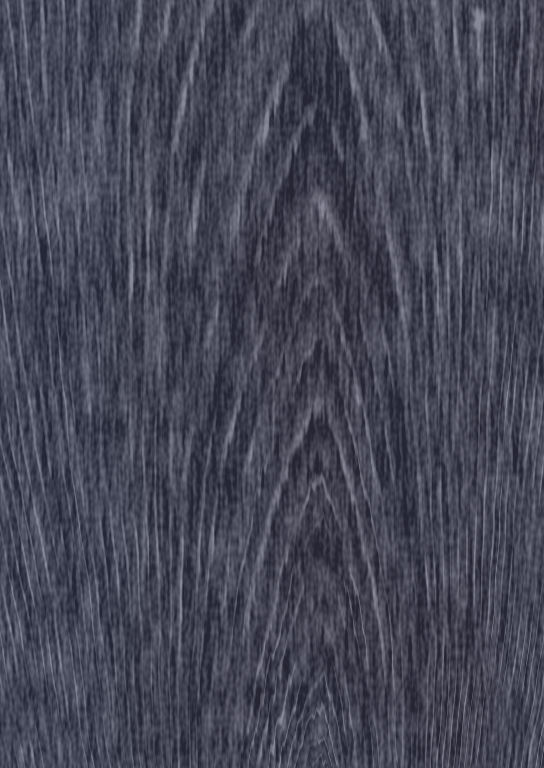
Give the GLSL for this texture, as a WebGL 2 fragment shader.

```glsl
#version 300 es
precision highp float;
// Blue-grey stained timber: cathedral growth rings over fine vertical fibres.

uniform vec2 u_resolution;
out vec4 fragColor;

// Colour
const vec3 BASE_COLOR = vec3(0.284, 0.286, 0.346);
const vec3 COOL_TINT = vec3(-0.008, 0.006, 0.008);
const float TONE_MIN = -0.14;
const float TONE_MAX = 0.25;

// Shape of the arches, in canvas heights
const float AXIS_X = 0.417;
const float RIGHT_STEEPNESS = 1.35;
const float APEX_RADIUS = 0.016;
const float RING_DENSITY = 9.0;
const float DARK_BAND_LEVEL = 0.87;
const float DARK_BAND_WIDTH = 0.08;

// Strength of each layer
const float RING_LIGHT = 0.17;
const float RING_SHADE = 0.05;
const float BAND_SHADE = 0.07;
const float GRAIN_CONTRAST = 0.075;
const float FIBRE_CONTRAST = 0.055;
const float HAIR_CONTRAST = 0.15;
const float SPECK_CONTRAST = 0.11;
const float PORE_SHADE = 0.06;
const float CLOUD_CONTRAST = 0.04;

// Small pale knot
const vec2 KNOT_CENTER = vec2(0.624, 0.975);
const vec2 KNOT_SIZE = vec2(0.010, 0.019);
const float KNOT_LIGHT = 0.32;

uint hash(uvec2 v) {
    uint h = v.x * 1597334677u ^ v.y * 3812015801u;
    h = (h ^ (h >> 16)) * 2246822519u;
    h = (h ^ (h >> 13)) * 3266489917u;
    return h ^ (h >> 16);
}

vec2 gradientAt(vec2 cell) {
    float angle = float(hash(uvec2(ivec2(cell))) >> 8) * 6.28319 / 16777216.0;
    return vec2(cos(angle), sin(angle));
}

// Gradient noise, roughly -0.7 to 0.7
float noise(vec2 p) {
    vec2 i = floor(p), f = p - i;
    vec2 s = f * f * f * (f * (f * 6.0 - 15.0) + 10.0);
    vec2 e = vec2(1.0, 0.0);
    float a = dot(gradientAt(i), f);
    float b = dot(gradientAt(i + e.xy), f - e.xy);
    float c = dot(gradientAt(i + e.yx), f - e.yx);
    float d = dot(gradientAt(i + e.xx), f - e.xx);
    return mix(mix(a, b, s.x), mix(c, d, s.x), s.y);
}

// Noise pushed towards two levels for crisp strands, -0.5 to 0.5
float strands(vec2 p) {
    return smoothstep(-0.28, 0.28, noise(p)) - 0.5;
}

// Height of the apex of the nested arch through p
float archLevel(vec2 p) {
    float offset = p.x - AXIS_X + 0.012 * noise(p * vec2(5.0, 3.0));
    offset += 0.003 * noise(p * vec2(25.0, 14.0) + 40.0);
    offset *= offset > 0.0 ? RIGHT_STEEPNESS : 1.0;
    float spread = sqrt(offset * offset + APEX_RADIUS * APEX_RADIUS) - APEX_RADIUS;
    spread /= 0.8 + 0.5 * p.y;
    return p.y + 3.0 * spread + 200.0 * pow(spread, 4.0);
}

void main() {
    vec2 p = gl_FragCoord.xy / u_resolution.y;

    // Straight fibres at three scales, bent slightly by a slow drift
    vec2 q = p + vec2(0.006 * noise(p * vec2(4.0, 3.0) + 9.0), 0.0);
    float fibre = strands(q * vec2(130.0, 8.0));
    float hair = noise(q * vec2(215.0, 26.0) + 70.0);
    float speck = noise(q * vec2(240.0, 110.0) + 130.0);
    float pore = smoothstep(0.15, 0.35, noise(q * vec2(170.0, 17.0) + 210.0));

    // Growth rings, slightly feathered along the fibres
    float level = archLevel(p) + 0.008 * fibre + 0.012 * hair;
    float phase = RING_DENSITY * log(max(level, -0.1) + 0.25);
    float grain = strands(vec2(phase * 1.7, p.y * 6.0) + 90.0);
    phase += 0.6 * noise(vec2(phase * 0.6, p.y) + 20.0);
    float resolved = clamp(1.3 - fwidth(phase), 0.0, 1.0);
    float crest = smoothstep(0.66, 0.95, abs(fract(phase) * 2.0 - 1.0));
    float broken = smoothstep(-0.45, 0.3, noise(q * vec2(18.0, 9.0) + 300.0));
    float ringTone = noise(vec2(phase * 0.45, p.y * 2.0) + 50.0);

    // Broad dark arch, fading towards its feet
    float bandOffset = (level - DARK_BAND_LEVEL) / DARK_BAND_WIDTH;
    float band = exp(-bandOffset * bandOffset) * mix(0.55, 1.0, smoothstep(0.0, 0.5, p.y));

    // Sum of tones
    float cloud = noise(p * vec2(6.0, 2.5) + 500.0);
    float tone = FIBRE_CONTRAST * fibre + HAIR_CONTRAST * hair + SPECK_CONTRAST * speck;
    tone += GRAIN_CONTRAST * grain + RING_SHADE * ringTone;
    tone += RING_LIGHT * resolved * (crest * broken - 0.1);
    tone += CLOUD_CONTRAST * cloud - PORE_SHADE * pore - BAND_SHADE * band;

    // Knot with a ragged edge
    vec2 k = (p - KNOT_CENTER) / KNOT_SIZE;
    k += 0.8 * vec2(noise(p * 70.0), noise(p * 70.0 + 33.0));
    tone += KNOT_LIGHT * exp(-2.0 * dot(k, k));

    float coolness = smoothstep(0.35, 0.0, p.x) + 0.4 * cloud;
    vec3 color = BASE_COLOR + clamp(tone, TONE_MIN, TONE_MAX) + COOL_TINT * coolness;
    fragColor = vec4(color, 1.0);
}
```
